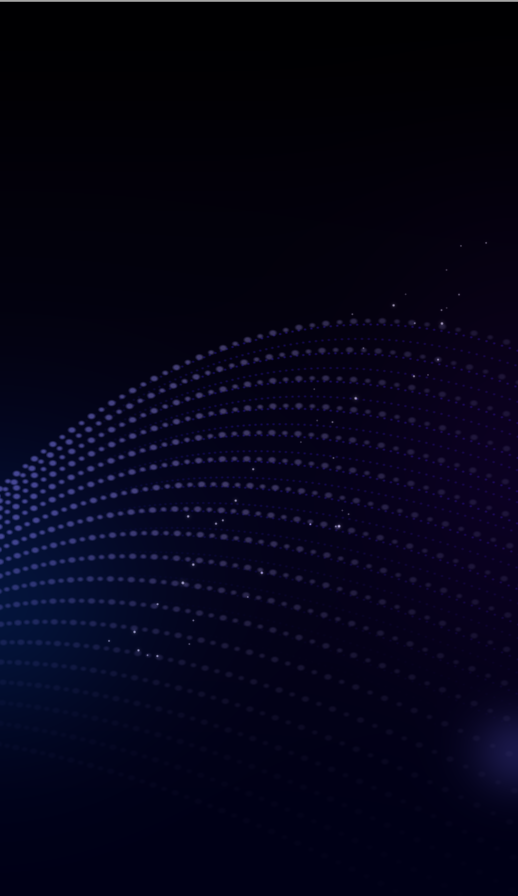
Write a Shadertoy shader that draws this background.

```glsl
// A dark violet backdrop with a wave of beaded arcs, fine blue dotted lines and stars.
// Each arc is a lopsided parabola; dots sit at warped, evenly indexed steps along it.
// Lengths are in canvas heights, measured from the lower left.

const int ROWS = 19;
const int STARS = 44;
const float STRETCH = 1.667; // growth of dot spacing from left to right

float hash(vec2 p) {
    vec3 q = fract(vec3(p.xyx) * 0.1031);
    q += dot(q, q.yzx + 33.33);
    return fract((q.x + q.y) * q.z);
}

// Soft round falloff with separate radii
float glow(vec2 p, vec2 center, vec2 radius) {
    vec2 d = (p - center) / radius;
    return exp(-dot(d, d));
}

// Height of arc number row at position x
float arcHeight(float x, float row) {
    float peakX = 0.417 - 0.0305 * row;
    float peakY = 0.642 - 0.0328 * row + 0.0004 * row * row;
    float d = x - peakX;
    float rightBend = mix(1.2, 0.77, min(row / 6.0, 1.0));
    float drop = d < 0.0 ? 1.075 * d * d : rightBend * d * d / (1.0 + 0.77 * d);
    return peakY - drop;
}

// Dot coverage along an arc; lift tilts the arc in proportion to x
float dotRow(vec2 p, float row, float lift, float spacing, vec2 radius, float variation, float blur) {
    float growth = spacing * STRETCH;
    float phase = hash(vec2(row, 7.0));
    float index = floor(log(1.0 + STRETCH * max(p.x, 0.0)) / growth + phase);
    float x = (exp(growth * (index + 0.5 - phase)) - 1.0) / STRETCH;
    vec2 center = vec2(x, arcHeight(x, row) + lift * x);
    float size = 1.0 - variation * mod(index, 2.0);
    float d = (length((p - center) / (radius * size)) - 1.0) * radius.y * size;
    return 1.0 - smoothstep(-blur, blur, d);
}

vec3 backdrop(vec2 p, float right) {
    vec3 color = mix(vec3(0.0, 0.0, 0.085), vec3(0.014, 0.004, 0.085), smoothstep(0.05, 0.35, p.y));
    color = mix(color, vec3(0.009, 0.002, 0.045), smoothstep(0.42, 0.72, p.y));
    color = mix(color, vec3(0.001, 0.0, 0.008), smoothstep(0.70, 0.98, p.y));
    color += vec3(0.0, 0.065, 0.12) * glow(p, vec2(-0.02, 0.32), vec2(0.17, 0.15));
    color += vec3(0.0, 0.012, 0.035) * glow(p, vec2(0.0, 0.42), vec2(0.28, 0.2));
    color += vec3(0.03, 0.0, 0.05) * glow(p, vec2(right, 0.50), vec2(0.16, 0.24));
    color += vec3(0.09, 0.09, 0.19) * glow(p, vec2(right, 0.16), vec2(0.05, 0.045));
    return color;
}

// Stars strewn about a diagonal band
float starField(vec2 p, float blur) {
    float light = 0.0;
    for (int i = 0; i < STARS; i++) {
        float id = float(i) + 1.0;
        float along = hash(vec2(id, 1.3));
        float spread = hash(vec2(id, 5.7)) + hash(vec2(id, 9.1)) - 1.0;
        vec2 center = mix(vec2(0.50, 0.72), vec2(0.19, 0.27), along) + spread * vec2(0.17, 0.07);
        float bright = hash(vec2(id, 3.9));
        float radius = mix(0.0007, 0.0016, bright * bright * bright);
        float d = length(p - center);
        light += (1.0 - smoothstep(0.0, radius + blur, d)) * mix(0.25, 0.8, bright);
        light += 0.12 * bright * exp(-d * d / (radius * radius * 6.0));
    }
    return light;
}

void mainImage(out vec4 fragColor, in vec2 fragCoord) {
    vec2 p = fragCoord / iResolution.y;
    float right = iResolution.x / iResolution.y;
    float pixel = 1.0 / iResolution.y;
    vec3 color = backdrop(p, right);

    // Fade of the wave towards the right
    float across = p.x / right;
    float beadFade = mix(1.0, 0.32, smoothstep(0.3, 1.0, across));
    float lineFade = smoothstep(0.08, 0.5, across) * mix(1.0, 0.75, across);
    vec3 beadColor = mix(vec3(0.32, 0.32, 0.66), vec3(0.31, 0.28, 0.48), smoothstep(0.0, 0.5, across));
    vec3 lineColor = mix(vec3(0.12, 0.10, 0.60), vec3(0.17, 0.06, 0.55), across);

    // Beaded arcs, each with two fine dotted companions
    for (int i = 0; i < ROWS; i++) {
        float row = float(i);
        float depthFade = 1.0 - 0.94 * smoothstep(5.0, 17.0, row);
        float nearFade = 1.0 - smoothstep(4.0, 13.0, row);
        vec2 fine = vec2(0.0012, 0.0010);
        float lower = dotRow(p, row, -0.010, 0.0045, fine, 0.0, pixel);
        float upper = dotRow(p, row, 0.031, 0.0045, fine, 0.0, pixel) * step(0.5, row);
        float line = max(lower, upper * 0.75) * lineFade * nearFade;
        color = mix(color, lineColor, line * 0.75);
        float bead = dotRow(p, row, 0.0, 0.0095, vec2(0.0038, 0.0029), 0.25, max(pixel, 0.0016));
        color = mix(color, beadColor, bead * beadFade * depthFade * 0.85);
    }

    color += vec3(0.75, 0.72, 0.80) * starField(p, pixel);

    // Pale hairline along the top edge
    float hairline = smoothstep(1.0 - 0.0019 - 0.5 * pixel, 1.0 - 0.0019 + 0.5 * pixel, p.y);
    color = mix(color, vec3(0.65), hairline);

    fragColor = vec4(clamp(color, 0.0, 1.0), 1.0);
}
```
